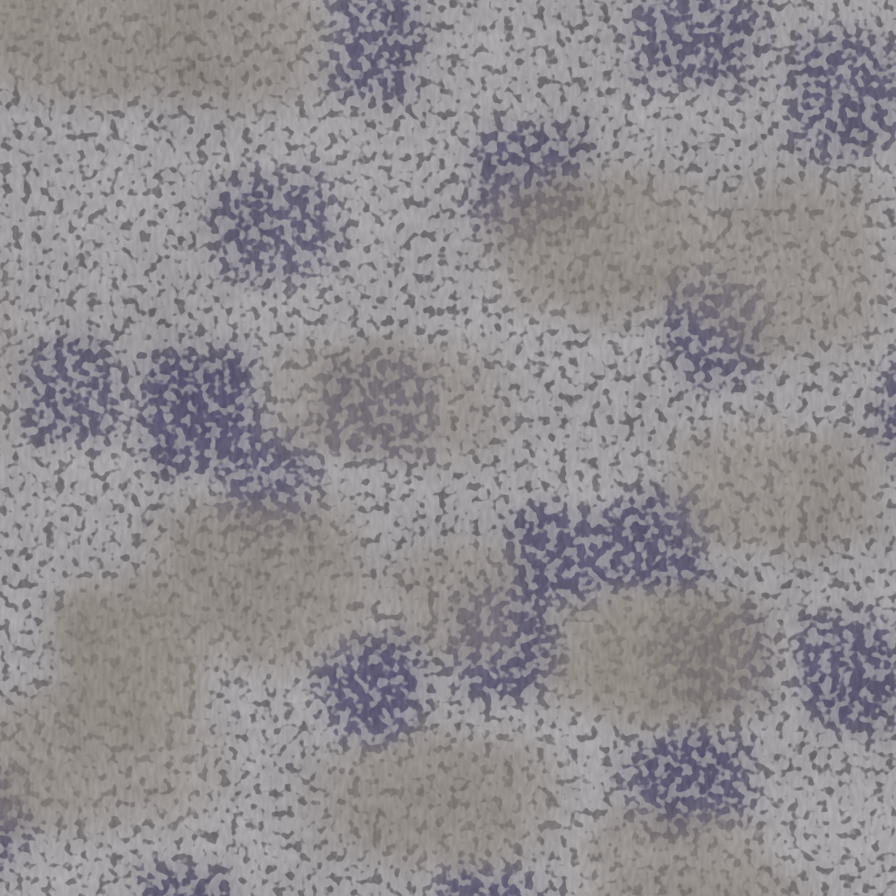
Give the GLSL for this texture, as a WebGL 1 fragment shader.

```glsl
precision highp float;
// Weathered grey surface with dark specks, ragged violet patches and soft tan stains.
// Patches are jittered superellipses on a grid; they shift the threshold of a gradient
// noise speckle, then the stains are washed over it and a fine weave is added.

uniform vec2 u_resolution;

const vec3 PALE_GREY   = vec3(0.640, 0.630, 0.642);
const vec3 DARK_GREY   = vec3(0.435, 0.425, 0.445);
const vec3 PALE_VIOLET = vec3(0.570, 0.560, 0.595);
const vec3 DARK_VIOLET = vec3(0.365, 0.350, 0.450);
const vec3 TAN_STAIN   = vec3(0.550, 0.517, 0.480);

vec3 hash3(vec2 cell, float seed) {
  vec3 h = fract(vec3(cell.xyx + seed) * vec3(0.1031, 0.1030, 0.0973));
  h += dot(h, h.yxz + 33.33);
  return fract((h.xxy + h.yzz) * h.zyx);
}

float cornerSlope(vec2 cell, vec2 offset, float seed) {
  float angle = 6.2832 * hash3(cell, seed).x;
  return dot(vec2(cos(angle), sin(angle)), offset);
}

// Gradient noise, roughly -0.7 to 0.7.
float gradientNoise(vec2 p, float seed) {
  vec2 i = floor(p);
  vec2 f = p - i;
  vec2 u = f * f * f * (f * (f * 6.0 - 15.0) + 10.0);
  vec2 e = vec2(1.0, 0.0);
  float low  = mix(cornerSlope(i, f, seed), cornerSlope(i + e.xy, f - e.xy, seed), u.x);
  float high = mix(cornerSlope(i + e.yx, f - e.yx, seed),
                   cornerSlope(i + e.xx, f - e.xx, seed), u.x);
  return mix(low, high, u.y);
}

// Soft rounded patch: 1 in the middle, 0 outside.
float patchCover(vec2 q, vec2 radii, float core) {
  vec2 a = abs(q) / radii;
  float d = pow(dot(a * a * a, vec2(1.0)), 1.0 / 3.0);
  return 1.0 - smoothstep(core, 1.0, d);
}

// Union of patches, one per occupied cell. Radii are in cell units, at most 1.
float scatterPatches(vec2 p, float cells, float share, vec2 minRadii, vec2 maxRadii,
                     float core, float weakest, float seed) {
  vec2 g = p * cells;
  vec2 home = floor(g);
  float bare = 1.0;
  for (int y = -1; y <= 1; y++) {
    for (int x = -1; x <= 1; x++) {
      vec2 cell = home + vec2(float(x), float(y));
      vec3 place = hash3(cell, seed);
      vec3 shape = hash3(cell, seed + 57.0);
      vec2 center = cell + 0.15 + 0.7 * place.xy;
      vec2 radii = mix(minRadii, maxRadii, shape.xy);
      float strength = step(place.z, share) * mix(weakest, 1.0, shape.z);
      bare *= 1.0 - strength * patchCover(g - center, radii, core);
    }
  }
  return 1.0 - bare;
}

void main() {
  vec2 p = gl_FragCoord.xy / min(u_resolution.x, u_resolution.y);

  // Uneven outlines for the patches.
  vec2 warp = vec2(gradientNoise(p * 14.0, 3.0), gradientNoise(p * 14.0, 11.0));
  vec2 bent = p + 0.018 * warp;
  float violet = scatterPatches(bent, 6.0, 0.55, vec2(0.45), vec2(0.60), 0.40, 0.75, 21.0);
  float stain = scatterPatches(bent, 5.0, 0.48, vec2(0.50, 0.40), vec2(0.95, 0.70),
                               0.45, 0.55, 83.0);

  // Speckle: the violet patches make dark specks denser.
  float grain = 0.75 * gradientNoise(p * 82.0, 5.0) + 0.45 * gradientNoise(p * 155.0, 9.0);
  float threshold = mix(0.18, -0.08, violet);
  float dark = smoothstep(threshold - 0.14, threshold + 0.14, grain);
  vec3 pale = mix(PALE_GREY, PALE_VIOLET, violet);
  vec3 deep = mix(DARK_GREY, DARK_VIOLET, violet);
  vec3 color = mix(pale, deep, dark);

  // Tan wash, which mutes the specks below it.
  color = mix(color, TAN_STAIN, 0.72 * stain);

  // Broad shading and fine upright weave.
  float shade = 0.04 * gradientNoise(p * 7.0, 31.0) + 0.03 * gradientNoise(p * 30.0, 37.0);
  float weave = 0.055 * gradientNoise(p * vec2(210.0, 80.0), 41.0);
  gl_FragColor = vec4(color + shade + weave, 1.0);
}
```
